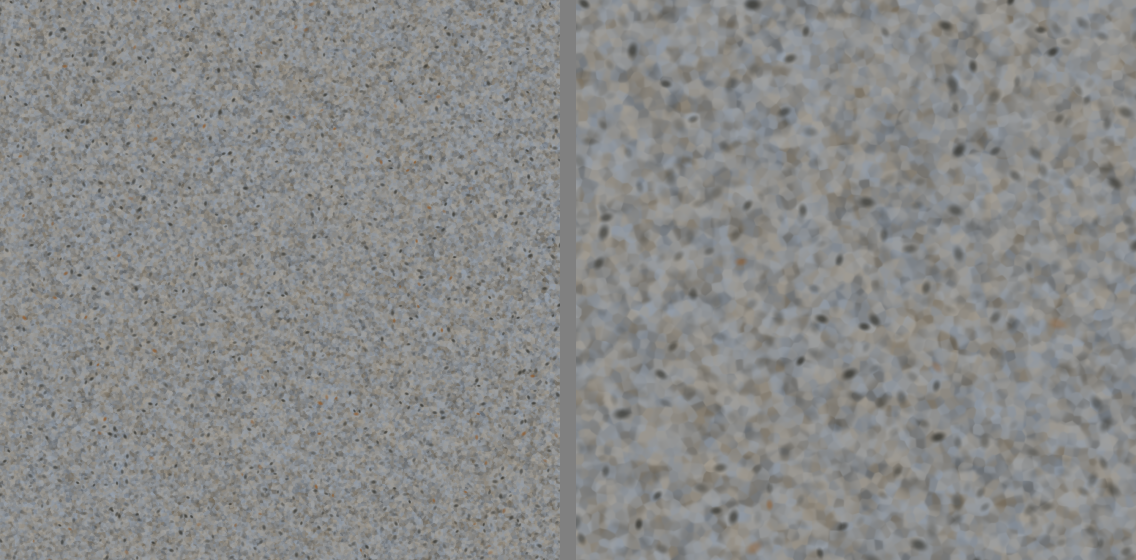
Left: the whole. Right: its middle third, enlarged.
Reproduce this texture procedurally as a Shadertoy shader.

```glsl
// Fine-grained grey stone: two layers of softly blended cellular grains,
// a faint warm and cool mottling from layered sines, and scattered small
// dark flecks with a few rusty ones among them.
#define STONE_COLOR vec3(0.551, 0.555, 0.554)
#define FLECK_COLOR vec3(0.23, 0.23, 0.21)
#define RUST_COLOR vec3(0.55, 0.35, 0.17)
#define WARM_SHIFT vec3(0.050, 0.004, -0.062)
#define COARSE_GRAINS 118.0
#define FINE_GRAINS 205.0
#define GRAIN_CONTRAST 0.215
#define FLECK_CELLS 80.0
#define FLECK_SHARE 0.55
#define RUST_SHARE 0.012

vec3 hash3(vec2 cell) {
    vec3 p = fract(cell.xyx * vec3(0.1031, 0.1030, 0.0973));
    p += dot(p, p.yxz + 33.33);
    return fract((p.xxy + p.yzz) * p.zyx);
}

// Smooth cellular noise: random cell values blended by distance
vec3 grains(vec2 p) {
    vec2 cell = floor(p);
    vec3 sum = vec3(0.0);
    float total = 0.0;
    for (int y = -1; y <= 1; y++)
    for (int x = -1; x <= 1; x++) {
        vec2 id = cell + vec2(x, y);
        vec2 offset = id + hash3(id + 71.0).xy - p;
        float weight = exp(-8.0 * dot(offset, offset));
        sum += weight * hash3(id + 213.0);
        total += weight;
    }
    return sum / total;
}

// Broad irregular patches, about -1 to 1
float mottling(vec2 p) {
    float sum = 0.0;
    float amplitude = 0.5;
    for (int i = 0; i < 4; i++) {
        p = mat2(0.8, 0.6, -0.6, 0.8) * p + 1.7;
        vec2 bent = p + 0.9 * sin(p.yx * 1.3);
        sum += amplitude * sin(bent.x) * sin(bent.y);
        p *= 1.8;
        amplitude *= 0.7;
    }
    return sum;
}

// Soft elongated flecks, each with its own angle, size and strength
vec3 addFlecks(vec3 color, vec2 p) {
    vec2 cell = floor(p);
    for (int y = -1; y <= 1; y++)
    for (int x = -1; x <= 1; x++) {
        vec2 id = cell + vec2(x, y);
        vec3 place = hash3(id + 401.0);
        vec3 kind = hash3(id + 907.0);
        float angle = 6.2832 * place.z;
        vec2 axis = vec2(cos(angle), sin(angle));
        vec2 offset = p - id - place.xy;
        vec2 local = vec2(dot(offset, axis), dot(offset, vec2(-axis.y, axis.x)));
        float radius = mix(0.35, 0.6, kind.y);
        float dist = length(local / vec2(radius, 0.65 * radius));
        float cover = 1.0 - smoothstep(0.15, 1.0, dist);
        float strength = 0.15 + 0.7 * pow(kind.z, 4.0);
        bool rusty = kind.x < RUST_SHARE;
        vec3 tone = rusty ? RUST_COLOR : FLECK_COLOR;
        strength = rusty ? 0.35 + 0.45 * kind.z : strength;
        color = mix(color, tone, cover * strength * step(kind.x, FLECK_SHARE));
    }
    return color;
}

void mainImage(out vec4 fragColor, in vec2 fragCoord) {
    vec2 uv = fragCoord / iResolution.y;

    // Grain brightness, with the dark side stretched
    vec3 coarse = grains(uv * COARSE_GRAINS);
    vec3 fine = grains(uv * FINE_GRAINS + 37.0);
    float tone = mix(fine.x, coarse.x, 0.55) - 0.5;
    tone -= 0.7 * tone * tone;

    // Warm and cool tint; darker grains lean warm
    float patches = mottling(uv * 11.0);
    float warmth = 0.7 * (coarse.y + fine.y - 1.0) + 0.14 * patches - 0.35 * tone;

    vec3 color = STONE_COLOR + GRAIN_CONTRAST * tone - 0.007 * patches;
    color += WARM_SHIFT * warmth;
    color = addFlecks(color, uv * FLECK_CELLS);
    fragColor = vec4(color, 1.0);
}
```
